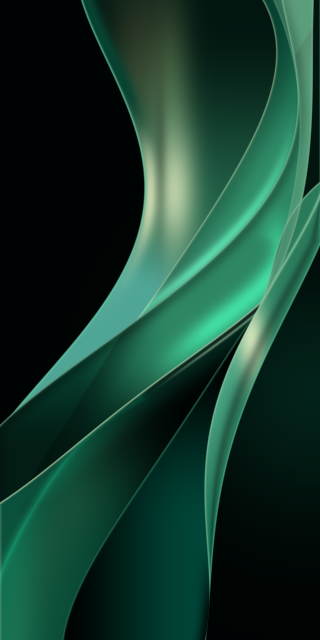
This background is drawn by a Shadertoy shader. Its source:

```glsl
// Flowing silk ribbons in emerald and cream over a near-black backdrop.
// Every fold is a smooth quartic edge; layers are painted back to front,
// each with a soft gradient, glows and a thin lit rim along its edge.

#define NIGHT   vec3(0.000, 0.012, 0.010)
#define FOREST  vec3(0.010, 0.110, 0.080)
#define EMERALD vec3(0.030, 0.290, 0.215)
#define JADE    vec3(0.170, 0.500, 0.370)
#define MINT    vec3(0.370, 0.760, 0.630)
#define AQUA    vec3(0.310, 0.650, 0.590)
#define CREAM   vec3(0.900, 0.930, 0.760)
#define RIM     0.0045

// Quartic through five evenly spaced values (forward differences), t in 0..4
float quartic(float t, float a, float b, float c, float d, float e) {
    float d2 = a - 2.0 * b + c;
    float d3 = d - 3.0 * c + 3.0 * b - a;
    float d4 = e - 4.0 * d + 6.0 * c - 4.0 * b + a;
    return a + t * ((b - a) + (t - 1.0) * (d2 / 2.0
             + (t - 2.0) * (d3 / 6.0 + (t - 3.0) * d4 / 24.0)));
}

// Signed distance to an edge running from top to bottom, positive on its right
float edge(vec2 p, float top, float bottom, float a, float b, float c, float d, float e) {
    float scale = 4.0 / (bottom - top);
    float t = clamp((p.y - top) * scale, 0.0, 4.0);
    float x = quartic(t, a, b, c, d, e);
    float slope = (quartic(t + 0.01, a, b, c, d, e) - x) * scale / 0.01;
    return (p.x - x) * inversesqrt(1.0 + slope * slope);
}

float cover(float s) {
    float px = 2.0 / iResolution.y;
    return smoothstep(-px, px, s);
}

float rim(float s, float width) { return exp(-s * s / (width * width)); }

float glow(vec2 p, vec2 centre, vec2 radius) {
    vec2 q = (p - centre) / radius;
    return exp(-dot(q, q));
}

void mainImage(out vec4 fragColor, in vec2 fragCoord) {
    // x runs 0..1 to the right, y is depth 0..2 below the top
    vec2 p = fragCoord / iResolution.xy;
    p = vec2(p.x, 2.0 - 2.0 * p.y);

    float outer   = edge(p, 0.0, 1.354, 0.253, 0.398, 0.443, 0.273, -0.010);
    float sash    = edge(p, 0.0, 1.0, 0.820, 0.854, 0.753, 0.599, 0.427);
    float middle  = edge(p, 0.0, 1.354, 0.880, 0.930, 0.789, 0.404, -0.026);
    float crease  = edge(p, 0.732, 1.576, 0.905, 0.815, 0.539, 0.266, -0.008);
    float fold    = edge(p, 1.25, 1.875, 0.430, 0.230, 0.117, 0.031, -0.020);
    float seam    = edge(p, 0.99, 2.0, 0.789, 0.622, 0.453, 0.292, 0.195);
    float veilL   = edge(p, 0.0, 0.964, 0.854, 0.925, 0.932, 0.888, 0.812);
    float veilR   = edge(p, 0.0, 0.964, 0.980, 0.977, 0.966, 0.919, 0.812);
    float curl    = edge(p, 0.568, 1.005, 1.000, 0.906, 0.862, 0.833, 0.781);
    float tail    = edge(p, 0.568, 2.0, 1.016, 0.828, 0.669, 0.643, 0.641);
    float tailEnd = edge(p, 0.755, 2.0, 1.005, 0.854, 0.729, 0.669, 0.643);

    vec3 backdrop = NIGHT + FOREST * 1.1 * glow(p, vec2(0.98, 1.22), vec2(0.38, 0.38));
    vec3 col = backdrop;

    // Upper panel: dark at the top, cream streaks, aqua foot
    vec3 panel = mix(FOREST * 0.8, JADE * 0.8, smoothstep(0.05, 0.75, p.y));
    panel = mix(panel, AQUA, smoothstep(0.65, 0.92, p.y + 0.5 * (0.45 - p.x)));
    panel += vec3(0.17, 0.14, 0.09) * glow(p, vec2(0.44, 0.22), vec2(0.10, 0.30));
    panel += vec3(0.16, 0.18, 0.12) * glow(p, vec2(0.54, 0.28), vec2(0.06, 0.28));
    panel = mix(panel, CREAM, 0.75 * glow(p, vec2(0.545, 0.60), vec2(0.065, 0.19)));
    panel = mix(panel, CREAM, 0.80 * rim(outer - 0.02, 0.025) * glow(p, vec2(0.46, 0.62), vec2(0.2, 0.19)));
    panel *= 1.0 - 0.25 * glow(p, vec2(0.502, 0.50), vec2(0.018, 0.22));
    panel = mix(panel, EMERALD * 0.9, rim(outer - 0.02, 0.025) * (1.0 - smoothstep(0.25, 0.5, p.y)));
    panel = mix(panel, MINT, 0.75 * rim(outer - 0.002, RIM));
    col = mix(col, panel, cover(outer));

    // Sash sweeping down from the upper right
    vec3 sashCol = mix(EMERALD * 1.1, JADE * 1.1, smoothstep(0.0, 0.55, p.y));
    sashCol = mix(sashCol, MINT * 0.85, 0.55 * smoothstep(0.6, 0.95, p.y));
    sashCol *= 0.78 + 0.22 * smoothstep(0.0, 0.08, sash);
    sashCol += MINT * 0.35 * rim(middle + 0.012, 0.018) * smoothstep(0.3, 0.7, p.y);
    sashCol = mix(sashCol, CREAM, 0.5 * rim(sash, RIM));
    col = mix(col, sashCol, cover(sash));

    // Middle ribbon, brightest just above its crease
    vec3 mid = mix(JADE * 1.05, EMERALD * 0.85, smoothstep(0.55, 0.22, p.x));
    mid = mix(mid, FOREST, smoothstep(1.1, 1.42, p.y));
    mid *= 1.0 - 0.25 * rim(middle - 0.012, 0.02);
    float crest = smoothstep(0.45, 0.68, p.x) * smoothstep(0.6, 0.85, p.y);
    mid += vec3(0.08, 0.34, 0.25) * rim(crease + 0.035, 0.04) * crest;
    float facet = (p.x - 0.34) * 0.85 + (p.y - 1.107) * 0.53;
    mid *= 1.0 - 0.22 * smoothstep(-0.005, 0.005, facet) * smoothstep(0.09, 0.0, facet);
    mid = mix(mid, mix(MINT, CREAM, 0.4), 0.6 * rim(middle, RIM));
    col = mix(col, mid, cover(middle));

    // Lower ribbon with an inner fold, falling into shadow on the right
    float shade = smoothstep(0.66, 0.20, p.x) * smoothstep(1.15, 1.6, p.y);
    vec3 lower = mix(NIGHT, EMERALD * 1.02, shade);
    lower += EMERALD * 0.45 * rim(crease - 0.02, 0.05);
    lower *= 0.75 + 0.25 * cover(fold);
    lower += EMERALD * 0.4 * rim(fold, 0.012) + vec3(0.05, 0.02, 0.0) * shade * rim(seam + 0.14, 0.10);
    float strands = rim(crease, RIM) + 0.55 * crest * rim(crease - 0.018, RIM);
    lower = mix(lower, mix(MINT, CREAM, 0.75), min(0.85 * strands, 1.0));
    col = mix(col, lower, cover(crease) * smoothstep(0.70, 0.80, p.y));

    // Deep teal cloth below the seam
    vec3 deep = mix(NIGHT, vec3(0.0, 0.27, 0.215), smoothstep(1.1, 1.65, p.y) * smoothstep(0.18, 0.62, p.x));
    deep = mix(deep, JADE, 0.8 * rim(seam, RIM));
    deep *= 1.0 - 0.8 * rim(tail, 0.025) * smoothstep(1.7, 1.95, p.y);
    col = mix(col, deep, cover(seam) * smoothstep(0.99, 1.03, p.y));

    // Dark corner, then the right-hand tail and the backdrop beyond it
    col = mix(col, FOREST * 0.75, cover(veilR) * (1.0 - smoothstep(0.96, 0.99, p.y)));
    float across = clamp(tail / max(tail - tailEnd, 0.004), 0.0, 1.0);
    vec3 tailCol = mix(JADE * 0.95, EMERALD * 1.4, smoothstep(1.35, 1.9, p.y));
    tailCol = mix(tailCol, MINT, 0.65 * (1.0 - across) * glow(p, vec2(0.72, 1.2), vec2(0.2, 0.32)));
    tailCol = mix(tailCol, CREAM, 0.85 * glow(p, vec2(0.785, 1.06), vec2(0.045, 0.12)));
    tailCol *= 1.0 - 0.3 * rim(across - 0.65, 0.18);
    float curlOn = 1.0 - smoothstep(0.98, 1.005, p.y);
    tailCol = mix(tailCol, mix(MINT, CREAM, 0.5), 0.6 * max(rim(tail, RIM), rim(curl, RIM) * curlOn));
    tailCol = mix(tailCol, MINT, 0.6 * rim(tailEnd, RIM));
    col = mix(col, tailCol, max(cover(tail), cover(curl) * curlOn));
    col = mix(col, backdrop, cover(tailEnd));

    // Translucent veil hanging on the right
    float veil = cover(veilL) * cover(-veilR) * (1.0 - smoothstep(0.9, 0.97, p.y));
    float sheen = 0.32 + 0.22 * smoothstep(0.0, 0.05, veilL) + 0.3 * rim(veilR, RIM) + 0.2 * rim(veilL, RIM);
    col = mix(col, vec3(0.51, 0.70, 0.57), veil * sheen);

    fragColor = vec4(clamp(col, 0.0, 1.0), 1.0);
}
```
